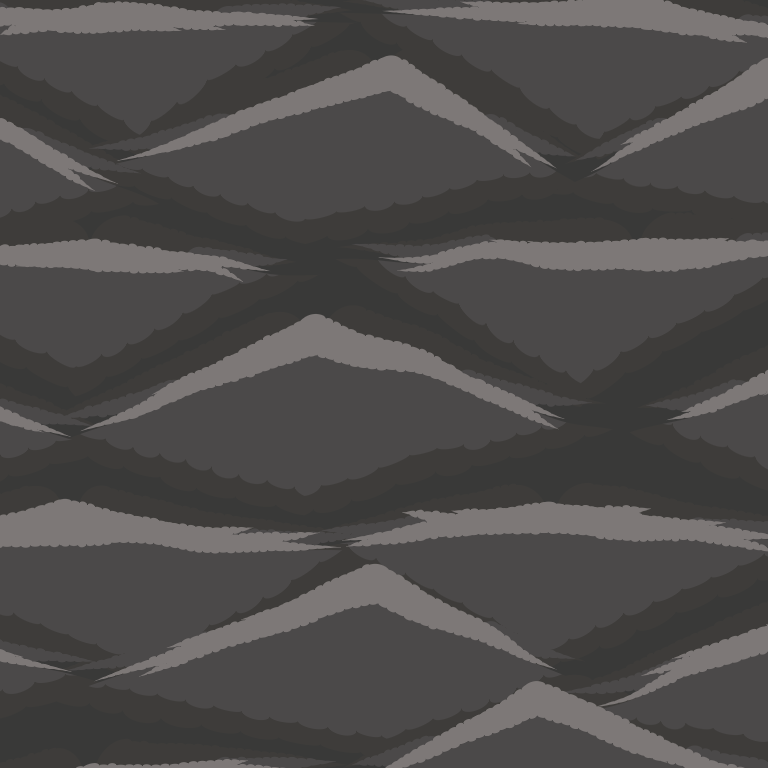
A WebGL 2 fragment shader for this pattern:

```glsl
#version 300 es
precision highp float;
// Staggered rows of rough rock scales, alternately flat topped and peaked.
// Each scale is a four-cornered body with a brown rim in the dark gaps and
// tapered, scalloped brush strokes along its top edge as highlights.

#define COLUMN_STEP 0.64
#define ROW_STEP 0.168
#define HALF_WIDTH 0.30
#define PEAK_HEIGHT 0.115
#define STROKE_RADIUS 0.022
#define BARB_RADIUS 0.016
#define RIM_WIDTH 0.030
#define FINE_BUMP 0.011
#define COARSE_BUMP 0.036

uniform vec2 u_resolution;
out vec4 outColor;

const vec3 GAP = vec3(0.223, 0.223, 0.221);
const vec3 RIM = vec3(0.243, 0.237, 0.226);
const vec3 BODY = vec3(0.294, 0.285, 0.287);
const vec3 HIGHLIGHT = vec3(0.490, 0.472, 0.466);

float hash(vec2 p) {
    vec3 q = fract(vec3(p.xyx) * 0.1031);
    q += dot(q, q.yzx + 33.33);
    return fract((q.x + q.y) * q.z);
}

float noise(vec2 p) {
    vec2 i = floor(p), f = fract(p);
    f = f * f * (3.0 - 2.0 * f);
    return mix(mix(hash(i), hash(i + vec2(1, 0)), f.x),
               mix(hash(i + vec2(0, 1)), hash(i + vec2(1, 1)), f.x), f.y);
}

// Row of uneven round bumps, 0 to 1, along the coordinate s
float bumps(float s, float wave, float seed) {
    float f = 2.0 * fract(s / wave) - 1.0;
    return sqrt(max(1.0 - f * f, 0.0)) * mix(0.35, 1.0, hash(vec2(floor(s / wave), seed)));
}

// Distance to a stroke with a round head at a and a sharp tip at b
float stroke(vec2 p, vec2 a, vec2 b, float radius, float seed) {
    vec2 ab = b - a, ap = p - a;
    float t = clamp(dot(ap, ab) / dot(ab, ab), 0.0, 1.0);
    float side = step(0.0, ab.x * ap.y - ab.y * ap.x);
    float rough = bumps(t * length(ab) + 0.004 * side, FINE_BUMP, seed + 7.0 * side);
    return length(ap - ab * t) - radius * (1.0 - t)
           - 0.0035 * rough * min(1.0, 4.0 * (1.0 - t));
}

// Height at x of the bent line from l over m to r
float bentLine(float x, vec2 l, vec2 m, vec2 r) {
    return x < m.x ? mix(l.y, m.y, (x - l.x) / (m.x - l.x))
                   : mix(m.y, r.y, (x - m.x) / (r.x - m.x));
}

// Adds one scale to the distances: x = rim, y = body, z = highlight
vec3 addScale(vec3 dist, vec2 p, vec2 id, float peaked) {
    float size = mix(0.82, 1.08, hash(id + 3.1));
    float seed = 50.0 * hash(id + 8.7);
    vec2 left = vec2(-HALF_WIDTH, 0.05 * (hash(id + 11.3) - 0.5)) * size;
    vec2 right = vec2(HALF_WIDTH, 0.05 * (hash(id + 14.9) - 0.6)) * size;
    vec2 apex = vec2(0.16 * (hash(id + 17.2) - 0.5), mix(0.012, PEAK_HEIGHT, peaked)) * size;
    vec2 foot = vec2(0.16 * (hash(id + 21.6) - 0.5), mix(-0.155, -0.075, peaked)) * size;

    // Body and the rim below it, both with scalloped lower edges
    float above = p.y - bentLine(p.x, left, apex, right) + 0.004;
    float below = bentLine(p.x, left, foot, right) - p.y;
    float bodyBump = 0.011 * bumps(p.x, COARSE_BUMP, seed);
    float rimBump = 0.012 * bumps(p.x + 0.01, COARSE_BUMP * 1.4, seed + 2.0);
    dist.y = min(dist.y, 0.9 * max(above, below - bodyBump));
    dist.x = min(dist.x, 0.9 * max(above, below - RIM_WIDTH - rimBump));

    for (int s = 0; s < 2; s++) {
        vec2 tip = s == 0 ? left : right;
        vec2 run = tip - apex;
        float key = seed + 20.0 * float(s);
        // Shadow strokes over the shoulder, and a sliver of body at the tip
        dist.x = min(dist.x, stroke(p, apex + 0.15 * run + vec2(0.0, 0.012),
                                    tip + vec2(0.15 * run.x, 0.012), 0.037, key));
        dist.y = min(dist.y, stroke(p, apex + 0.6 * run, tip + vec2(0.1 * run.x, 0.016), 0.017, key));
        // Main highlight and its offset barbs
        dist.z = min(dist.z, stroke(p, apex, tip, STROKE_RADIUS * size, key));
        for (int k = 0; k < 3; k++) {
            float r = hash(id + vec2(5.3 * float(k), 31.7 + 9.1 * float(s)));
            vec2 start = apex + run * (0.24 * float(k) + 0.16 * r);
            vec2 end = start + 0.34 * run + vec2(0.0, 0.05 * (fract(r * 7.3) - 0.45));
            dist.z = min(dist.z, stroke(p, start, end, BARB_RADIUS * size * (1.0 - 0.2 * float(k)), key + r));
        }
    }
    return dist;
}

void main() {
    float pixel = 1.0 / min(u_resolution.x, u_resolution.y);
    vec2 uv = gl_FragCoord.xy * pixel;
    vec2 p = uv + 0.016 * (vec2(noise(uv * 11.0), noise(uv * 11.0 + 40.0)) - 0.5);

    vec3 dist = vec3(1.0);
    for (int row = -1; row < 8; row++) {
        for (int col = -1; col < 3; col++) {
            vec2 id = vec2(col, row) + 12.0;
            float odd = mod(float(row) + 2.0, 2.0);
            float peaked = abs(odd - step(0.85, hash(id + 41.0)));
            vec2 center = vec2(0.13 + COLUMN_STEP * (float(col) + 0.5 * odd),
                               0.98 - ROW_STEP * float(row) - 0.03 * odd);
            center += vec2(0.08, 0.03) * (vec2(hash(id), hash(id + 5.0)) - 0.5);
            vec2 q = p - center;
            if (abs(q.x) < 0.46 && abs(q.y) < 0.27) dist = addScale(dist, q, id, peaked);
        }
    }

    vec3 cover = clamp(0.5 - dist / pixel, 0.0, 1.0);
    vec3 color = mix(GAP, RIM, cover.x);
    color = mix(color, BODY, cover.y);
    color = mix(color, HIGHLIGHT, cover.z);
    outColor = vec4(color, 1.0);
}
```
